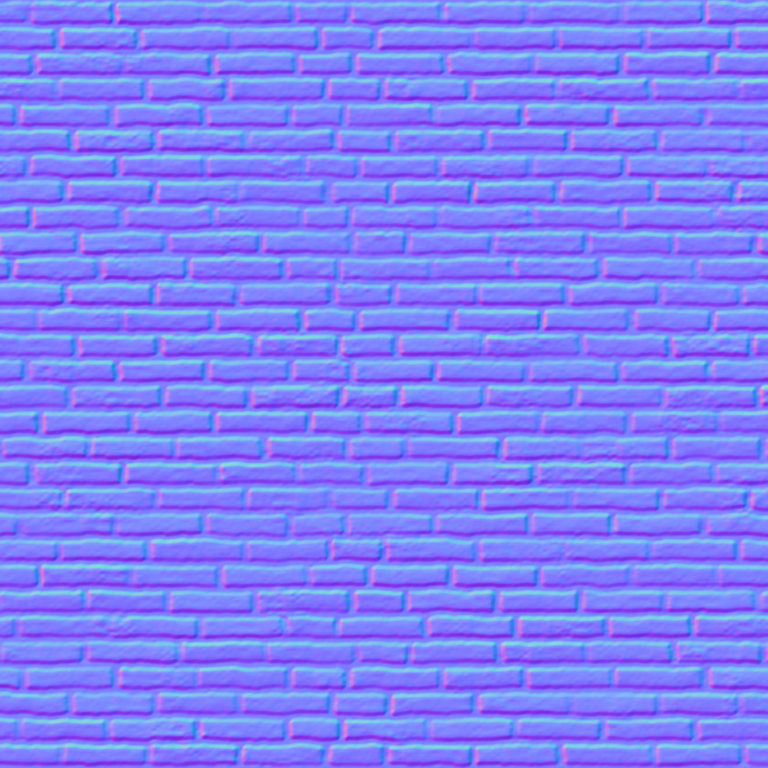
Reproduce this texture map procedurally as a Shadertoy shader.

```glsl
// Tangent-space normal map of a weathered brick wall, 30 courses high.

float hash(vec2 p) {
    return fract(sin(dot(p, vec2(127.1, 311.7))) * 43758.5453);
}

float noise(vec2 p) {
    vec2 i = floor(p), f = fract(p);
    f = f * f * f * (f * (f * 6.0 - 15.0) + 10.0);
    return mix(mix(hash(i), hash(i + vec2(1, 0)), f.x),
               mix(hash(i + vec2(0, 1)), hash(i + vec2(1, 1)), f.x), f.y);
}

float roundedBox(vec2 p, vec2 halfSize, float radius) {
    vec2 q = abs(p) - halfSize + radius;
    return length(max(q, 0.0)) + min(max(q.x, q.y), 0.0) - radius;
}

// Sharp arris on top of a softer shoulder; zero in the middle of a joint
float edgeProfile(float d) {
    return 0.6 * (1.0 - smoothstep(-0.08, 0.11, d))
         + 0.4 * (1.0 - smoothstep(-0.2, 0.16, d));
}

// Height of the wall; one unit is one course
float wallHeight(vec2 p) {
    // Uneven edges
    vec2 q = p;
    q.x += 0.07 * (noise(p * vec2(1.5, 3.0) + 40.0) - 0.5);
    q.y += 0.10 * (noise(p * vec2(1.1, 0.9)) - 0.5)
         + 0.05 * (noise(p * vec2(3.5, 2.0) + 9.0) - 0.5);

    // Running bond: eight full bricks and one short brick per course
    float course = floor(q.y);
    float shift = 0.458 + 0.056 * (1.0 - mod(course, 2.0))
                + 0.05 * (hash(vec2(course, 3.7)) - 0.5);
    float drift = 0.016 * (noise(vec2(q.x * 0.35, course * 7.0)) - 0.5);
    float along = fract(q.x / 30.0 + drift - shift) * 8.65;
    float index = floor(along);
    float size = index > 7.5 ? 0.65 : 1.0;
    float courseLength = 30.0 / 8.65;
    vec2 local = vec2((along - index - 0.5 * size) * courseLength, fract(q.y) - 0.5);
    vec2 id = vec2(index, course);

    // Bed joints run through; head joints are partly filled with mortar
    float brick = edgeProfile(roundedBox(local, vec2(0.5 * size * courseLength - 0.16, 0.33), 0.1));
    float bed = edgeProfile(abs(local.y) - 0.33);
    float fill = 0.65 * smoothstep(0.3, 0.85, noise(p * vec2(0.4, 0.8) + 17.0));
    float relief = 0.085 + 0.055 * noise(p * vec2(0.3, 0.7) + 71.0);
    float h = relief * mix(brick, bed, fill);

    // Each brick sits at its own slight tilt
    vec2 tilt = vec2(hash(id + 5.3), hash(id + 8.9)) - 0.5;
    h += brick * dot(local, tilt * vec2(0.025, 0.12));

    // Grain, with rougher worn patches
    float worn = smoothstep(0.6, 0.9, noise(p * vec2(0.45, 0.9) + 23.0));
    h += (0.022 + 0.03 * worn) * noise(p * vec2(2.3, 4.0));
    h += (0.009 + 0.014 * worn) * noise(p * vec2(5.5, 7.0) + 31.0);
    return h;
}

void mainImage(out vec4 fragColor, in vec2 fragCoord) {
    vec2 p = fragCoord / iResolution.y * 30.0;

    // Central differences; red is flipped so that left edges turn pink
    vec2 e = vec2(0.04, 0.0);
    float slopeX = (wallHeight(p + e.xy) - wallHeight(p - e.xy)) / (2.0 * e.x);
    float slopeY = (wallHeight(p + e.yx) - wallHeight(p - e.yx)) / (2.0 * e.x);
    vec3 normal = normalize(vec3(slopeX, -slopeY, 1.0));

    fragColor = vec4(0.5 + 0.5 * normal, 1.0);
}
```
